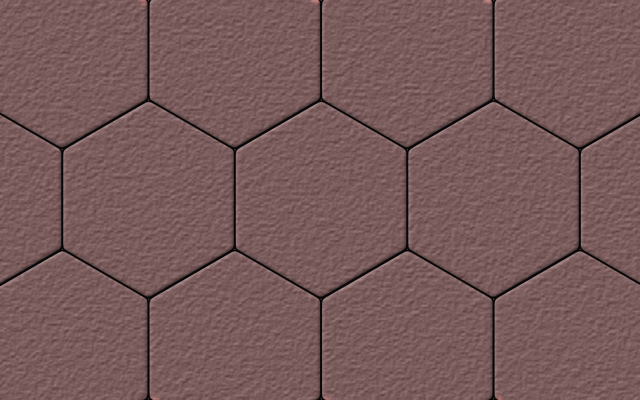
This pattern is drawn by a WebGL 1 fragment shader. Its source:

```glsl
precision highp float;
// Embossed hexagonal paving in muted rose brown, with black grooves and a rough grain.

uniform vec2 u_resolution;

const float TILE_WIDTH = 0.4313;          // flat to flat, in canvas heights
const vec2 LIGHT = vec2(-0.55, 0.835);    // from the upper left

float hash(vec2 cell) {
  vec3 h = fract(vec3(cell.xyx) * 0.1031);
  h += dot(h, h.yzx + 33.33);
  return fract((h.x + h.y) * h.z);
}

float valueNoise(vec2 p) {
  vec2 cell = floor(p);
  vec2 f = fract(p);
  f = f * f * (3.0 - 2.0 * f);
  float low = mix(hash(cell), hash(cell + vec2(1.0, 0.0)), f.x);
  float high = mix(hash(cell + vec2(0.0, 1.0)), hash(cell + vec2(1.0)), f.x);
  return mix(low, high, f.y);
}

float grainHeight(vec2 p) {
  return 0.65 * valueNoise(p * vec2(95.0, 125.0) + 17.0)
       + 0.35 * valueNoise(p * vec2(170.0, 210.0) + 61.0);
}

// Offset from the centre of the nearest pointy-top hexagon
vec2 hexLocal(vec2 p) {
  vec2 period = TILE_WIDTH * vec2(1.0, sqrt(3.0));
  vec2 a = mod(p + 0.5 * period, period) - 0.5 * period;
  vec2 b = mod(p, period) - 0.5 * period;
  return dot(a, a) < dot(b, b) ? a : b;
}

// Outward normal in xy, inward distance from the rounded rim in z
vec3 hexRim(vec2 local) {
  vec2 normal = vec2(0.0);
  float total = 0.0;
  for (int i = 0; i < 3; i++) {
    float angle = float(i) * 1.0471976;
    vec2 axis = vec2(cos(angle), sin(angle));
    float reach = dot(local, axis);
    float weight = exp((abs(reach) - 0.5 * TILE_WIDTH) * 300.0);
    normal += axis * sign(reach) * weight;
    total += weight;
  }
  return vec3(normal / total, -log(total) / 300.0);
}

float cornerDistance(vec2 local) {
  float radius = TILE_WIDTH / sqrt(3.0);
  vec2 q = abs(local);
  return min(length(q - vec2(0.0, radius)),
             length(q - 0.5 * vec2(TILE_WIDTH, radius)));
}

void main() {
  vec2 p = gl_FragCoord.xy / u_resolution.y;
  float aa = 0.7 / u_resolution.y;
  vec2 fromCentre = p - vec2(0.8031, 0.501);
  vec2 local = hexLocal(fromCentre);
  vec3 rim = hexRim(local);
  float facing = dot(rim.xy, LIGHT);
  float lit = max(facing, 0.0);
  float shaded = max(-facing, 0.0);

  // Grain lit as a relief
  vec2 shift = LIGHT * 0.0024;
  float relief = grainHeight(p - shift) - grainHeight(p + shift);
  vec3 color = vec3(0.48, 0.36, 0.36) + 0.19 * relief;

  // Bevel: bright towards the light, dark away from it
  float bevel = exp(-pow(max(rim.z, 0.0) / 0.0075, 2.0));
  color += 0.2 * lit * bevel;
  color *= 1.0 - 0.65 * shaded * bevel;

  // Groove, wider on the shaded side
  float grooveWidth = 0.0021 + 0.0016 * shaded;
  float groove = 1.0 - smoothstep(grooveWidth - aa, grooveWidth + aa, rim.z);
  color = mix(color, vec3(0.03, 0.024, 0.024), groove);

  // Tiny glints where three grooves meet
  float glint = 1.0 - smoothstep(0.0006, 0.0012 + aa, cornerDistance(local));
  color = mix(color, vec3(0.45, 0.4, 0.4), 0.5 * glint);

  // Faint pink sheen beside the seams at the top and bottom borders
  float seam = mod(fromCentre.x + 0.5 * TILE_WIDTH, TILE_WIDTH) - 0.5 * TILE_WIDTH;
  float sheen = min(length(vec2(seam + 0.014, p.y - 1.0)),
                    length(vec2(seam - 0.014, p.y)));
  color += vec3(0.28, 0.13, 0.13) * exp(-pow(sheen / 0.009, 2.0)) * (1.0 - groove);

  gl_FragColor = vec4(clamp(color, 0.0, 1.0), 1.0);
}
```
